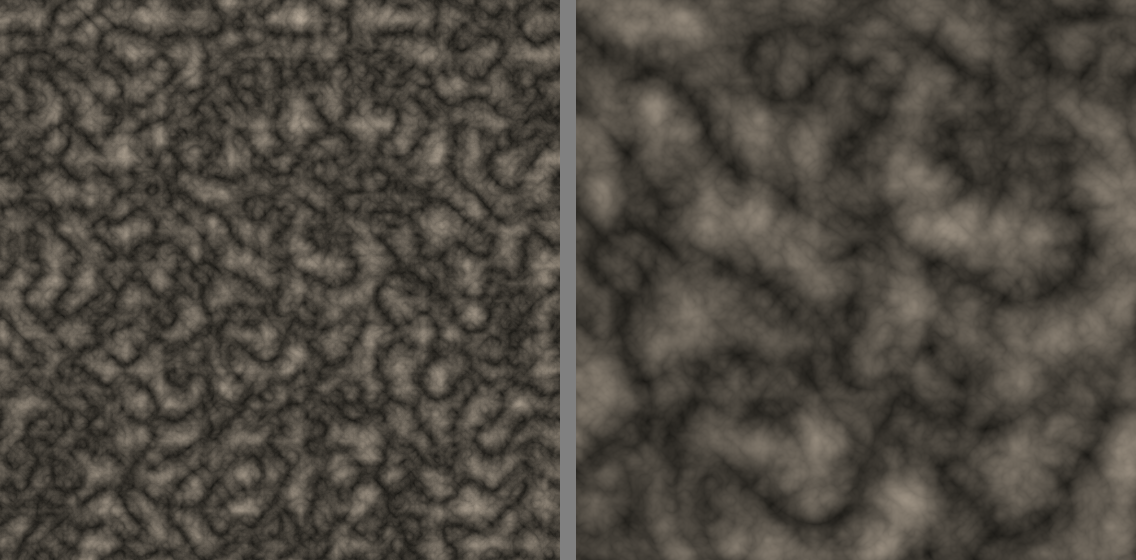
Left: the whole. Right: its middle third, enlarged.
Give the GLSL for this texture, as a Shadertoy shader.

```glsl
// Dark, mottled stone built from turbulence: soft warm grey lumps between creases.

const float BASE_CELLS = 16.0;   // largest lumps across the canvas
const int   OCTAVES    = 5;
const vec3  CREASE_COLOR = vec3(0.092, 0.087, 0.073);
const vec3  LUMP_GAIN    = vec3(1.155, 1.070, 0.975);

// Integer hash giving a value in [0, 1)
float hash(ivec2 cell, int seed) {
    uint h = uint(cell.x) * 1597334677u ^ uint(cell.y) * 3812015801u ^ uint(seed) * 2654435769u;
    h = (h ^ (h >> 16)) * 2146121005u;
    h = (h ^ (h >> 15)) * 2221713035u;
    h ^= h >> 16;
    return float(h >> 8) / 16777216.0;
}

// Slope of a random unit gradient at a lattice corner
float cornerSlope(ivec2 cell, vec2 offset, int seed) {
    float angle = 6.2831853 * hash(cell, seed);
    return dot(vec2(cos(angle), sin(angle)), offset);
}

// Signed gradient noise with quintic blending
float gradientNoise(vec2 p, int seed) {
    ivec2 cell = ivec2(floor(p));
    vec2 f = fract(p);
    vec2 blend = f * f * f * (f * (f * 6.0 - 15.0) + 10.0);
    float a = cornerSlope(cell, f, seed);
    float b = cornerSlope(cell + ivec2(1, 0), f - vec2(1.0, 0.0), seed);
    float c = cornerSlope(cell + ivec2(0, 1), f - vec2(0.0, 1.0), seed);
    float d = cornerSlope(cell + ivec2(1, 1), f - vec2(1.0, 1.0), seed);
    return mix(mix(a, b, blend.x), mix(c, d, blend.x), blend.y);
}

// Folded octaves: each zero crossing becomes a dark crease
float turbulence(vec2 p, int octaves) {
    float sum = 0.0;
    float total = 0.0;
    float weight = 1.0;
    for (int i = 0; i < octaves; i++) {
        sum += weight * abs(gradientNoise(p, i + 1));
        total += weight;
        weight *= 0.5;
        p = p * 2.0 + vec2(0.37, 0.61);
    }
    return sum / total;
}

void mainImage(out vec4 fragColor, in vec2 fragCoord) {
    vec2 uv = fragCoord / iResolution.y;
    float height = turbulence(uv * BASE_CELLS, OCTAVES);
    fragColor = vec4(CREASE_COLOR + LUMP_GAIN * height, 1.0);
}
```
